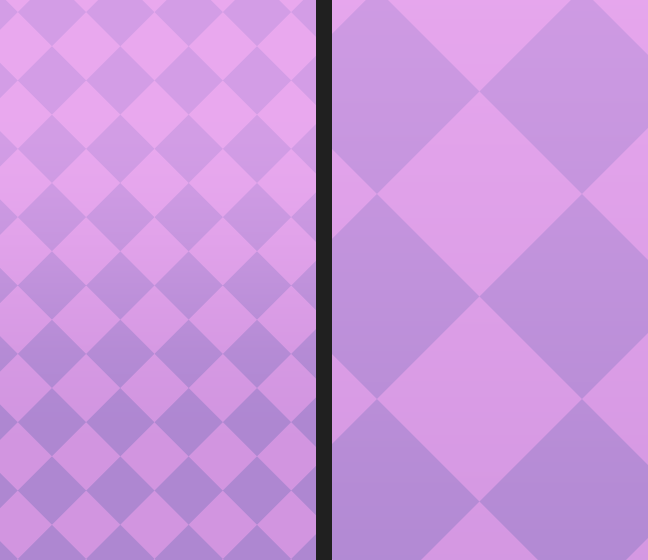
Left: the whole. Right: its middle third, enlarged.
A WebGL 2 fragment shader for this pattern:

```glsl
#version 300 es
precision highp float;
// Lilac diamond checkerboard that deepens smoothly from top to bottom.

#define CELL 0.2163                  // diamond diagonal, in canvas widths
#define CENTER vec2(0.1644, 0.0035)  // middle of one dark diamond
#define FADE_LOW 0.205               // heights where the fade ends and begins
#define FADE_HIGH 0.80
#define LIGHT_TOP vec3(0.912, 0.660, 0.935)
#define LIGHT_BOTTOM vec3(0.822, 0.586, 0.880)
#define DARK_TOP vec3(0.826, 0.616, 0.900)
#define DARK_BOTTOM vec3(0.682, 0.529, 0.820)

uniform vec2 u_resolution;
out vec4 fragColor;

// Signed distance to the nearest dark diamond, negative inside.
float diamondDistance(vec2 p) {
    vec2 offset = abs(fract((p - CENTER) / CELL + 0.5) - 0.5) * CELL;
    return (offset.x + offset.y - 0.5 * CELL) * inversesqrt(2.0);
}

void main() {
    vec2 p = gl_FragCoord.xy / u_resolution.x;
    float height = gl_FragCoord.y / u_resolution.y;

    // Vertical fade of both tones
    float fade = smoothstep(FADE_LOW, FADE_HIGH, height);
    vec3 light = mix(LIGHT_BOTTOM, LIGHT_TOP, fade);
    vec3 dark = mix(DARK_BOTTOM, DARK_TOP, fade);

    // Diamonds with edges softened over one pixel
    float pixel = 1.0 / u_resolution.x;
    float lightMask = clamp(diamondDistance(p) / pixel + 0.5, 0.0, 1.0);

    fragColor = vec4(mix(dark, light, lightMask), 1.0);
}
```
